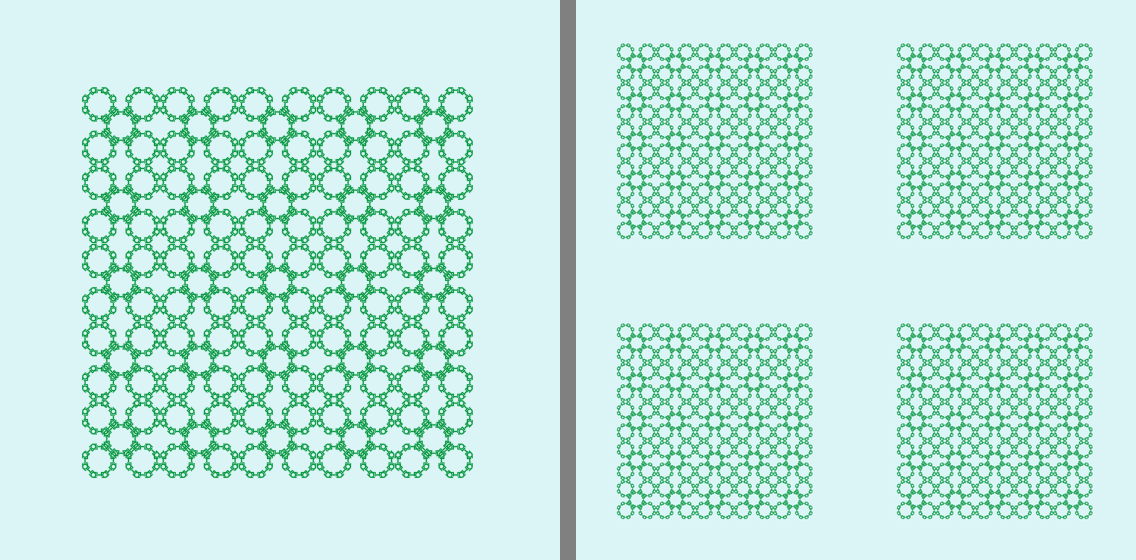
Left, the tile; right, the same tile 2 across and 2 down.
This pattern is drawn by a WebGL 2 fragment shader. Its source:

```glsl
#version 300 es
precision highp float;
// Five by five lattice of green chain-link rings, five rings per cell, on pale blue.
uniform vec2 u_resolution;
out vec4 fragColor;

const float EIGHTH_TURN = 0.78539816;
const float HALF_STROKE = 0.0084;

float segment(vec2 p, vec2 a, vec2 b) {
    vec2 ab = b - a;
    return length(p - a - ab * clamp(dot(p - a, ab) / dot(ab, ab), 0.0, 1.0));
}

// One open link: x runs along the chain, y points outward.
float chainLink(vec2 p) {
    p.x = abs(p.x);
    float outline = abs(length(vec2(max(p.x - 0.075, 0.0), p.y)) - 0.030);
    float hooks = max(outline - HALF_STROKE, 0.033 - p.x);
    float prong = segment(p, vec2(0.029, -0.030), vec2(0.029, 0.010));
    float dash = segment(p, vec2(0.0), vec2(0.016, 0.0));
    return min(hooks, min(prong, dash) - HALF_STROKE);
}

// Eight interlocked links, folded into half an octant.
float chainRing(vec2 p) {
    float radius = length(p);
    float angle = atan(p.y, p.x + 1e-6);
    angle = abs(mod(angle + 0.5 * EIGHTH_TURN, EIGHTH_TURN) - 0.5 * EIGHTH_TURN);
    float next = EIGHTH_TURN - angle;
    vec2 middle = vec2(0.0, 0.181);
    float own = chainLink(radius * vec2(sin(angle), cos(angle)) - middle);
    float neighbour = chainLink(radius * vec2(sin(next), cos(next)) - middle);
    return min(own, neighbour);
}

void main() {
    // Cell units; the clamp leaves a plain border on all sides.
    float cellsAcross = 7.158;
    vec2 p = (gl_FragCoord.xy / u_resolution - 0.4954) * cellsAcross;
    p -= clamp(floor(p + 0.5), -2.0, 2.0);

    // A central ring and four at the corners of a square.
    float d = chainRing(p);
    for (int i = 0; i < 4; i++) {
        vec2 corner = vec2(i % 2, i / 2) * 2.0 - 1.0;
        d = min(d, chainRing(p - 0.2777 * corner));
    }

    float pixel = cellsAcross / u_resolution.x;
    float ink = 1.0 - smoothstep(-0.75 * pixel, 0.75 * pixel, d);
    vec3 paleBlue = vec3(0.86, 0.96, 0.97);
    vec3 green = vec3(0.02, 0.59, 0.24);
    fragColor = vec4(mix(paleBlue, green, ink), 1.0);
}
```
